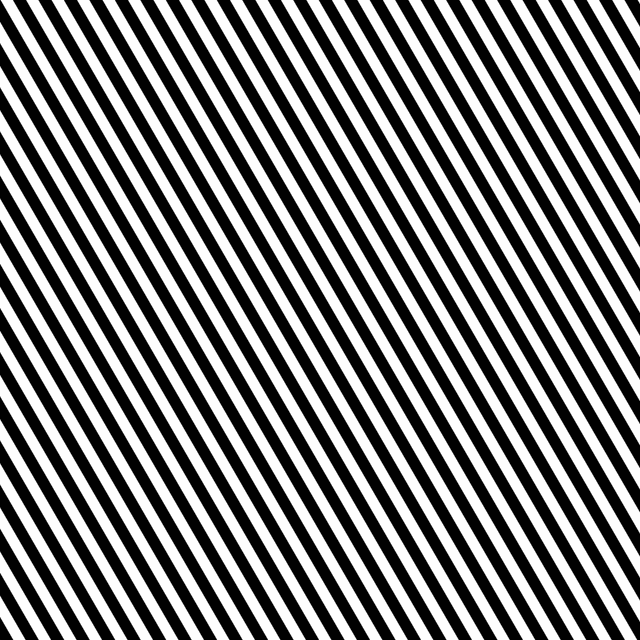
Write a Shadertoy shader that draws this pattern.

```glsl
// Even black and white diagonal stripes, steep and falling to the right.
// Each pixel is projected on the stripe normal, the result is folded into
// one period, and the distance to the nearest band gives a smooth edge.

const float STRIPE_COUNT = 29.0;    // periods per canvas height, along the normal
const float NORMAL_ANGLE = 30.0;    // degrees above the horizontal
const float BLACK_CENTER = 0.265;   // phase of the black band, in periods
const float BLACK_SHARE = 0.517;    // black part of one period
const vec3 INK = vec3(0.005);
const vec3 PAPER = vec3(0.995);

// Signed distance to the nearest band, in periods; negative inside
float bandDistance(float position, float center, float width) {
    float offset = fract(position - center + 0.5) - 0.5;
    return abs(offset) - 0.5 * width;
}

// Coverage of a shape by a pixel of the given size
float coverage(float signedDistance, float pixelSize) {
    return clamp(0.5 - signedDistance / pixelSize, 0.0, 1.0);
}

void mainImage(out vec4 fragColor, in vec2 fragCoord) {
    vec2 uv = fragCoord / iResolution.y;

    // Position across the stripes, counted in periods
    float angle = radians(NORMAL_ANGLE);
    vec2 normal = vec2(cos(angle), sin(angle));
    float position = STRIPE_COUNT * dot(uv, normal);

    // Black bands over white
    float pixelSize = STRIPE_COUNT / iResolution.y;
    float band = bandDistance(position, BLACK_CENTER, BLACK_SHARE);
    vec3 color = mix(PAPER, INK, coverage(band, pixelSize * 1.1));

    fragColor = vec4(color, 1.0);
}
```
